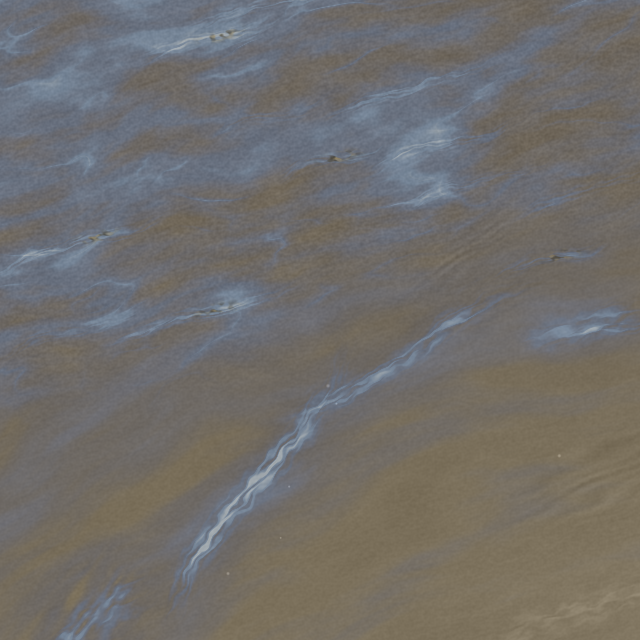
A WebGL 2 fragment shader for this texture:

```glsl
#version 300 es
precision highp float;
uniform vec2 u_resolution;
out vec4 fragColor;

const float TAU = 6.2831853;

vec2 hash2(vec2 p) {
  vec3 q = fract(p.xyx * vec3(0.1031, 0.1030, 0.0973));
  q += dot(q, q.yzx + 33.33);
  return fract((q.xx + q.yz) * q.zy);
}

// Gradient noise, roughly -0.7 to 0.7
float noise(vec2 p) {
  vec2 i = floor(p), f = p - i;
  vec2 w = f * f * f * (f * (f * 6.0 - 15.0) + 10.0);
  vec4 corner;
  for (int k = 0; k < 4; k++) {
    vec2 o = vec2(k & 1, k >> 1);
    float a = TAU * hash2(i + o + 57.0).x;
    corner[k] = dot(vec2(cos(a), sin(a)), f - o);
  }
  return mix(mix(corner.x, corner.y, w.x), mix(corner.z, corner.w, w.x), w.y);
}

float fbm(vec2 p) {
  float sum = 0.0, amp = 1.0;
  for (int i = 0; i < 4; i++) {
    sum += amp * noise(p);
    p = p * 2.03 + 17.3;
    amp *= 0.54;
  }
  return sum;
}

// Coordinates along and across a direction
vec2 turn(vec2 p, float angle) {
  float c = cos(angle), s = sin(angle);
  return vec2(c * p.x + s * p.y, c * p.y - s * p.x);
}

// Stranded ridge from a to b, fading at both ends
float crest(vec2 uv, vec2 a, vec2 b, float sway, float width) {
  vec2 span = b - a;
  float len = length(span);
  vec2 q = turn(uv - a, atan(span.y, span.x));
  float t = q.x / len;
  float d = q.y - sway * sin(TAU * t) + 0.012 * noise(vec2(q.x * 14.0, 3.0) + a * 31.0);
  d = d / width + 0.5 * noise(q * vec2(45.0, 90.0) + a * 9.0);
  float fade = smoothstep(0.0, 0.3, t) * (1.0 - smoothstep(0.55, 1.0, t));
  float strands = clamp(0.6 + 1.8 * noise(vec2(q.x * 22.0, d * 2.2) + b * 23.0), 0.0, 1.4);
  return fade * (exp(-d * d) * strands + 0.3 * exp(-d * d / 12.0));
}

// Soft, uneven bundle of ripples
float ripples(vec2 uv, vec2 centre, float angle, vec2 size, float spacing) {
  vec2 q = turn(uv - centre, angle);
  float bend = 1.1 * noise(q * vec2(12.0, 24.0)) + 10.0 * q.x * q.x;
  float broken = 0.6 + 1.2 * noise(q * vec2(14.0, 40.0) + 3.0);
  return broken * sin(TAU * (q.y / spacing + bend)) * exp(-dot(q / size, q / size));
}

// Silt brown through grey to reflected sky
vec3 waterColour(float sheen, float height) {
  vec3 silt = mix(vec3(0.49, 0.447, 0.365), vec3(0.425, 0.392, 0.345), smoothstep(0.2, 0.9, height));
  vec3 c = mix(silt, vec3(0.43, 0.41, 0.39), smoothstep(0.06, 0.34, sheen));
  c = mix(c, vec3(0.42, 0.42, 0.44), smoothstep(0.3, 0.5, sheen));
  c = mix(c, vec3(0.41, 0.44, 0.495), smoothstep(0.46, 0.66, sheen));
  c = mix(c, vec3(0.46, 0.52, 0.59), smoothstep(0.66, 0.92, sheen));
  return mix(c, vec3(0.63, 0.66, 0.68), smoothstep(0.92, 1.45, sheen));
}

void main() {
  vec2 uv = gl_FragCoord.xy / u_resolution;
  float open = smoothstep(-0.1, 0.14, uv.y - 0.36 - 0.28 * uv.x + 0.1 * noise(uv * 4.0));

  // Swell on open water, long soft streaks on the shallows
  vec2 warp = 0.035 * vec2(noise(uv * 5.0), noise(uv * 5.0 + 40.0));
  vec2 swell = turn(uv + warp, 0.3);
  vec2 drift = turn(uv + warp, mix(0.72, 0.42, uv.x));
  float waves = fbm(swell * vec2(4.2, 14.0));
  float streaks = fbm(drift * vec2(2.4, 13.0) + 9.0);
  float sheen = 0.3 + 0.44 * (uv.y - 0.5) - 0.3 * (uv.x - 0.5);
  sheen += mix(0.34 * streaks, 0.62 * waves, open);

  // Sharp broken edges riding on the swell
  for (int i = 0; i < 2; i++) {
    vec2 q = swell * (1.0 + 0.7 * float(i)) + 5.0 * float(i);
    float ridge = exp(-16.0 * abs(noise(q * vec2(4.0, 11.0) + 5.0) + 0.12 * noise(q * vec2(20.0, 45.0))));
    sheen += 0.42 * open * ridge * smoothstep(-0.05, 0.4, noise(q * vec2(4.0, 7.0) + 71.0));
  }

  // Scattered crests, some with an ochre glint
  float glint = 0.0;
  for (int i = 0; i < 13; i++) {
    vec2 h = hash2(vec2(float(i) * 7.0 + 3.0, 11.0));
    vec2 a = vec2(fract(float(i) * 0.618 + 0.1 * h.x) - 0.12, mix(0.42, 0.95, fract(float(i) * 0.382 + h.y * 0.3)));
    float reach = mix(0.2, 0.42, h.y);
    vec2 b = a + reach * vec2(0.92, 0.38);
    sheen += mix(0.2, 0.45, h.x) * crest(uv, a, b, 0.012, 0.009);
    vec2 g = turn(uv - mix(a, b, 0.55), 0.25) / vec2(0.028, 0.007);
    glint += step(0.65, h.x) * exp(-dot(g, g)) * smoothstep(-0.1, 0.25, noise(uv * vec2(70.0, 130.0)));
  }

  // Long breaking fold and its branch
  sheen += 0.95 * crest(uv, vec2(0.25, 0.0), vec2(0.56, 0.5), 0.018, 0.015);
  sheen += 0.6 * crest(uv, vec2(0.42, 0.33), vec2(0.88, 0.58), -0.008, 0.014);
  sheen += 0.5 * crest(uv, vec2(0.8, 0.46), vec2(1.04, 0.53), 0.0, 0.018);
  sheen += 0.45 * crest(uv, vec2(0.05, -0.04), vec2(0.26, 0.12), 0.0, 0.03);
  sheen += 0.35 * ripples(uv, vec2(0.14, 0.04), 0.95, vec2(0.07, 0.05), 0.022);

  vec3 colour = waterColour(sheen, uv.y);

  // Shading of ripple bundles, silt streaks and wave slopes
  float relief = ripples(uv, vec2(0.95, 0.26), 0.4, vec2(0.14, 0.06), 0.022);
  relief += ripples(uv, vec2(0.73, 0.61), 0.6, vec2(0.09, 0.03), 0.016);
  relief += 0.7 * ripples(uv, vec2(0.76, 0.52), 0.5, vec2(0.12, 0.03), 0.024);
  colour += 0.032 * relief + 0.03 * (1.0 - open) * streaks;
  colour += 0.026 * fbm(swell * vec2(14.0, 42.0) + 31.0) * mix(0.5, 1.0, open);
  colour += 0.06 * crest(uv, vec2(0.7, -0.04), vec2(1.15, 0.14), 0.005, 0.022);
  vec3 ochre = mix(vec3(0.27, 0.24, 0.17), vec3(0.6, 0.53, 0.37), smoothstep(-0.2, 0.3, noise(uv * vec2(90.0, 150.0) + 8.0)));
  colour = mix(colour, ochre, 0.75 * clamp(glint, 0.0, 1.0));

  // Pale floating specks
  for (int i = 0; i < 6; i++) {
    vec2 at = hash2(vec2(float(i) + 21.0, 5.0)) * vec2(0.6, 0.4) + vec2(0.32, 0.03);
    float radius = mix(0.0015, 0.003, hash2(at * 91.0).x);
    colour += 0.14 * (1.0 - smoothstep(0.2 * radius, 1.5 * radius, distance(uv, at)));
  }

  // Fine surface grain
  float grain = noise(turn(uv, 0.3) * vec2(110.0, 200.0)) + 0.8 * noise(uv * 240.0);
  colour += grain * mix(0.022, 0.04, open);
  fragColor = vec4(clamp(colour, 0.0, 1.0), 1.0);
}
```
